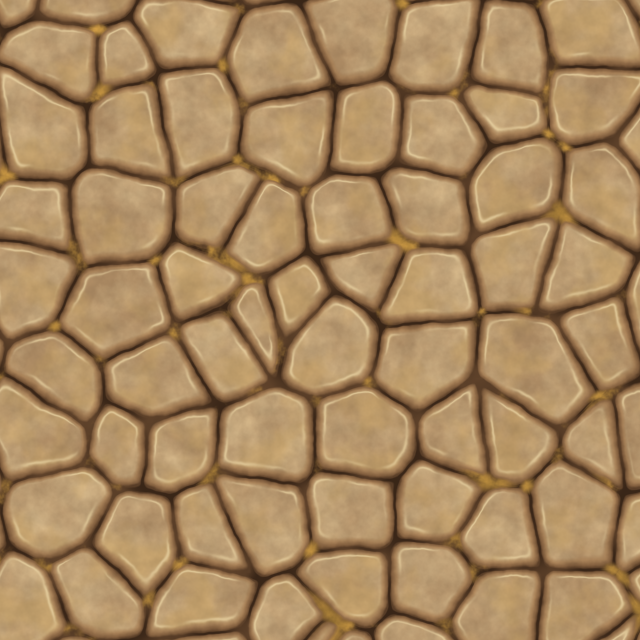
Give the GLSL for this texture, as a Shadertoy shader.

```glsl
// Hand-painted sandstone paving: irregular bevelled stones in dark brown joints.

const float CELLS = 8.0;           // stones across the canvas
const float JITTER = 0.86;         // scatter of stone centres
const float SIZE_SPREAD = 0.16;    // difference between large and small stones
const float ROUNDING = 0.032;      // softness of stone corners
const float WOBBLE = 0.045;        // unevenness of the outlines
const float RIM_POS = 0.128;       // distance of the light rim from the joint
const float RIM_WIDTH = 0.017;
const float RIM_STRENGTH = 0.75;
const float GOLD_AMOUNT = 0.85;    // yellow sand at the joint crossings

const vec3 CRACK = vec3(0.20, 0.13, 0.08);
const vec3 JOINT = vec3(0.36, 0.25, 0.16);
const vec3 BEVEL_LOW = vec3(0.52, 0.38, 0.25);
const vec3 BEVEL_HIGH = vec3(0.65, 0.50, 0.34);
const vec3 STONE_DARK = vec3(0.66, 0.53, 0.38);
const vec3 STONE_LIGHT = vec3(0.785, 0.67, 0.50);
const vec3 STONE_GOLD = vec3(0.75, 0.61, 0.39);
const vec3 RIM = vec3(0.90, 0.81, 0.62);
const vec3 SAND = vec3(0.74, 0.56, 0.24);

vec2 hash2(vec2 p) {
    uvec2 n = uvec2(ivec2(p) + 4096);
    uint h = n.x * 73856093u ^ n.y * 19349663u;
    h = (h ^ (h >> 15)) * 739981397u;
    h = (h ^ (h >> 13)) * 277803737u;
    h ^= h >> 16;
    return vec2(float(h & 65535u), float(h >> 16)) / 65535.0;
}

float gradientDot(vec2 cell, vec2 offset) {
    float angle = 6.2832 * hash2(cell).x;
    return dot(vec2(cos(angle), sin(angle)), offset);
}

float gradientNoise(vec2 p) {
    vec2 i = floor(p), f = p - i;
    vec2 u = f * f * f * (f * (f * 6.0 - 15.0) + 10.0);
    vec2 e = vec2(1.0, 0.0);
    return 1.4 * mix(
        mix(gradientDot(i, f), gradientDot(i + e, f - e), u.x),
        mix(gradientDot(i + e.yx, f - e.yx), gradientDot(i + 1.0, f - 1.0), u.x), u.y);
}

float fbm(vec2 p) {
    float sum = 0.0, amp = 0.6;
    for (int i = 0; i < 4; i++) {
        sum += amp * gradientNoise(p);
        p = mat2(1.6, 1.2, -1.2, 1.6) * p + 7.3;
        amp *= 0.5;
    }
    return sum;
}

// Offset from p to a stone centre (xy) and its weighted squared distance (z).
vec3 stoneSite(vec2 cell, vec2 p) {
    vec2 to = cell + 0.5 + JITTER * (hash2(cell) - 0.5) - p;
    return vec3(to, dot(to, to) - SIZE_SPREAD * hash2(cell + 91.0).x);
}

void mainImage(out vec4 fragColor, in vec2 fragCoord) {
    vec2 p = CELLS * fragCoord / iResolution.y;
    vec2 q = p + WOBBLE * vec2(fbm(p * 1.9), fbm(p * 1.9 + 31.0));

    // Closest stone, and how near the third one is (small at crossings)
    vec3 near = vec3(1e3);
    vec2 home = floor(q), base = home;
    for (int k = 0; k < 25; k++) {
        vec2 cell = base + vec2(k % 5 - 2, k / 5 - 2);
        float w = stoneSite(cell, q).z;
        if (w < near.x) { near = vec3(w, near.xy); home = cell; }
        else if (w < near.y) near = vec3(near.x, w, near.y);
        else near.z = min(near.z, w);
    }
    float crossing = 1.0 - smoothstep(0.03, 0.30, near.z - near.x);

    // Rounded distance to the joint and direction towards it
    vec3 own = stoneSite(home, q);
    float total = 0.0;
    vec2 outward = vec2(0.0);
    for (int k = 0; k < 25; k++) {
        if (k == 12) continue;
        vec3 other = stoneSite(home + vec2(k % 5 - 2, k / 5 - 2), q);
        vec2 axis = other.xy - own.xy;
        float len = max(length(axis), 0.01);
        float weight = exp(-(other.z - own.z) / (2.0 * len * ROUNDING));
        total += weight;
        outward += weight * axis / len;
    }
    float dist = -ROUNDING * log(max(total, 1e-20));
    float facing = dot(outward / max(total, 1e-20), vec2(-0.25, 0.97));

    // Lower sides get a broader bevel than upper ones
    float patches = gradientNoise(p * 1.7 + 50.0);
    float strokes = fbm(p * 4.0 + 17.0);
    float d = dist / (1.0 - 0.24 * facing + 0.22 * patches) - 0.022 * crossing;
    d += 0.012 * strokes;

    // Stone face: individual tint, tilt and mottled paint
    vec2 tint = hash2(home + 37.0);
    vec2 tilt = hash2(home + 63.0) - 0.5;
    float mottle = fbm(p * 2.2 + 9.0 * tint);
    float grain = fbm(p * 9.0);
    float tone = 0.56 + 0.40 * (tint.x - 0.5) + 0.75 * mottle + 0.22 * grain - 0.7 * dot(own.xy, tilt);
    vec3 face = mix(STONE_DARK, STONE_LIGHT, clamp(tone, 0.0, 1.1));
    float warm = smoothstep(-0.15, 0.5, fbm(p * 1.5 + 70.0) + 0.3 * (tint.y - 0.4) + 0.25 * own.y);
    face = mix(face, STONE_GOLD, 0.65 * warm);

    // Joint and bevel ramp
    vec3 color = mix(JOINT, BEVEL_LOW, smoothstep(0.008, 0.045, d));
    color = mix(color, BEVEL_HIGH, smoothstep(0.035, 0.085, d));
    color = mix(color, face, smoothstep(0.07, 0.125, d));
    color *= 1.0 + 0.10 * strokes;

    // Broken light rim along the edge of the face
    float rim = exp(-pow((d - RIM_POS) / RIM_WIDTH, 2.0));
    rim *= smoothstep(-0.30, 0.45, gradientNoise(p * 2.4 + 5.0) + 0.18 * facing + 0.3 * (tint.y - 0.5));
    color = mix(color, RIM, RIM_STRENGTH * rim);

    // Sand in the crossings, thin black crack elsewhere
    float sand = smoothstep(-0.05, 0.30, gradientNoise(p * 0.9 + 23.0) + 0.35 * strokes);
    sand *= crossing * (1.0 - smoothstep(0.015, 0.06, d));
    float crack = (1.0 - smoothstep(0.004, 0.026, dist)) * smoothstep(-0.45, 0.25, patches);
    color = mix(color, CRACK, 0.85 * crack * (1.0 - sand));
    color = mix(color, SAND * (1.0 + 0.35 * strokes), GOLD_AMOUNT * sand);

    fragColor = vec4(color, 1.0);
}
```
